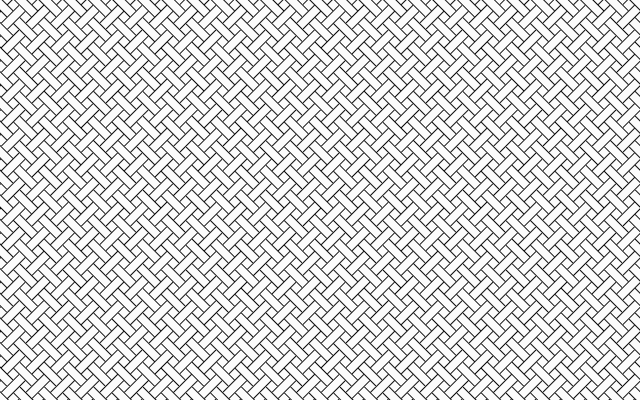
Give the GLSL for this pattern, as a Shadertoy shader.

```glsl
// Diagonal plain weave of white straps outlined in thin dark lines.

#define REPEATS_ACROSS 26.0
#define PHASE vec2(0.04, 0.05)     // position of a falling strap, in repeats
#define STRAP_WIDTH 0.5            // in units of the strap spacing
#define LINE_WIDTH 0.057           // in units of the strap spacing
#define PAPER vec3(0.99)
#define INK vec3(0.05)

// Distance to the nearest visible strap edge; straps lie at whole numbers.
float weaveEdge(vec2 p) {
    vec2 crossing = round(p);
    vec2 offset = abs(p - crossing);
    vec2 edge = abs(offset - 0.5 * STRAP_WIDTH);
    bool fallingOnTop = mod(crossing.x + crossing.y, 2.0) < 0.5;

    // The strap on top hides the edges of the one below it.
    bvec2 covered = lessThan(offset, vec2(0.5 * STRAP_WIDTH));
    if (fallingOnTop && covered.x) edge.y = 1.0;
    if (!fallingOnTop && covered.y) edge.x = 1.0;
    return min(edge.x, edge.y);
}

// Share of a pixel-wide span that a line covers, also for hairlines.
float lineCoverage(float dist, float width, float pixel) {
    float inner = max(dist - 0.5 * pixel, -0.5 * width);
    float outer = min(dist + 0.5 * pixel, 0.5 * width);
    return clamp((outer - inner) / pixel, 0.0, 1.0);
}

void mainImage(out vec4 fragColor, in vec2 fragCoord) {
    float scale = REPEATS_ACROSS / iResolution.x;
    vec2 p = fragCoord * scale - PHASE;

    // Turn by 45 degrees, so that the strap spacing becomes one unit.
    vec2 woven = vec2(p.x + p.y, p.x - p.y);
    float pixel = sqrt(2.0) * scale;

    float ink = lineCoverage(weaveEdge(woven), LINE_WIDTH, pixel);
    fragColor = vec4(mix(PAPER, INK, ink), 1.0);
}
```
